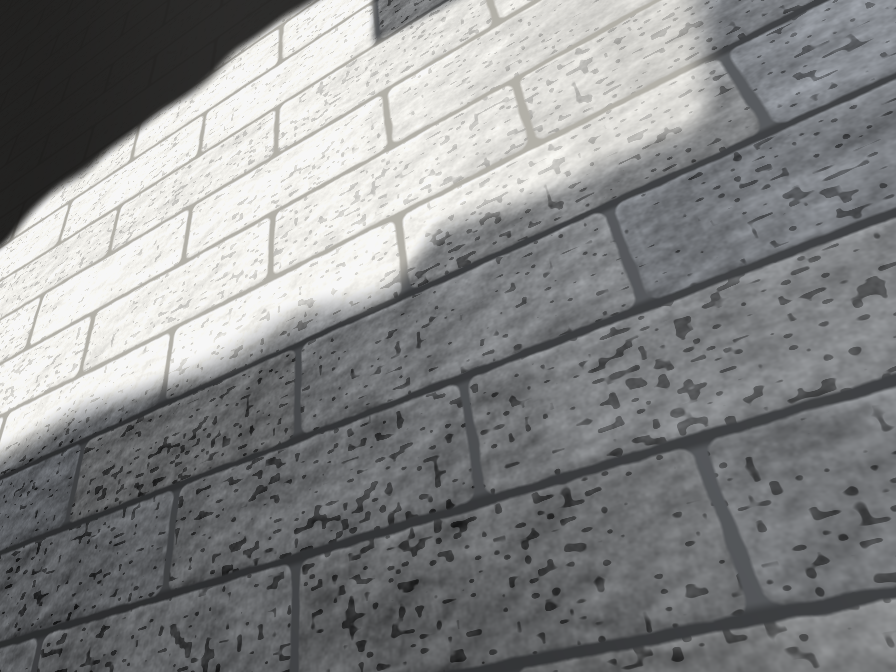
Reproduce this texture procedurally as a WebGL 1 fragment shader.

```glsl
precision highp float;
// A wall of split travertine bricks seen obliquely, in half-bond courses.
// A perspective mapping gives brick coordinates; rounded boxes cut the joints,
// noise carves the stone, and soft half-planes shape a patch of sunlight.

uniform vec2 u_resolution;

const float BRICK_ASPECT = 3.2;
const vec2 COURSE_VANISH = vec2(-1.625, -0.441);
const vec2 UPRIGHT_VANISH = vec2(0.46, 1.868);

float hash(vec2 p) {
  vec3 q = fract(vec3(p.xyx) * 0.1031);
  q += dot(q, q.yzx + 33.33);
  return fract((q.x + q.y) * q.z);
}

float noise(vec2 p) {
  vec2 cell = floor(p);
  vec2 f = fract(p);
  f = f * f * (3.0 - 2.0 * f);
  float low = mix(hash(cell), hash(cell + vec2(1.0, 0.0)), f.x);
  float high = mix(hash(cell + vec2(0.0, 1.0)), hash(cell + 1.0), f.x);
  return mix(low, high, f.y);
}

float fbm(vec2 p) {
  float sum = 0.0;
  float amplitude = 0.5;
  for (int i = 0; i < 5; i++) {
    sum += amplitude * noise(p);
    p = mat2(1.6, 1.2, -1.2, 1.6) * p + 7.3;
    amplitude *= 0.52;
  }
  return sum;
}

// Canvas position to (brick lengths, courses) on the receding wall.
vec2 wallCoords(vec2 p) {
  vec2 ray = p - COURSE_VANISH;
  float height = COURSE_VANISH.y - ray.y * COURSE_VANISH.x / ray.x;
  float course = 8.6 * (height - 0.04) / (1.3576 - height);
  float tilt = (p.x - UPRIGHT_VANISH.x) / (UPRIGHT_VANISH.y - p.y);
  return vec2(1.0 / (0.341 * (tilt + 0.903)), course);
}

float roundedBox(vec2 p, vec2 halfSize, float radius) {
  vec2 d = abs(p) - halfSize + radius;
  return length(max(d, 0.0)) + min(max(d.x, d.y), 0.0) - radius;
}

// Positive edge width gives a soft step centred on zero.
float softStep(float d, float width) {
  return smoothstep(-width, width, d);
}

// Sunlight coverage: a slanted patch with a stepped lower edge.
float sunlight(vec2 p) {
  float wobble = 0.025 * (noise(p * 9.0) - 0.5);
  float shift = 0.04 * smoothstep(0.58, 0.66, p.x);
  float lower = softStep(p.y - 0.325 - 0.433 * p.x - shift + wobble, 0.03);
  float right = softStep(1.045 - p.x + wobble, 0.035);
  float cornerShade = softStep(p.y - 0.935 - 0.52 * (p.x - 0.555), 0.012)
                    * softStep(p.x - 0.555, 0.008);
  return lower * right * (1.0 - cornerShade);
}

// Coverage of the dark overhang's shadow in the upper left.
float overhang(vec2 p) {
  float edge = 0.635 + 0.95 * p.x - 0.41 * p.x * p.x;
  return softStep(p.y - edge + 0.03 * (noise(p * 14.0) - 0.5), 0.012);
}

void main() {
  vec2 p = gl_FragCoord.xy / u_resolution.y;
  vec2 wall = wallCoords(p);
  vec2 stepUp = wallCoords(p + vec2(0.0, 1.0 / u_resolution.y)) - wall;
  float pixel = length(stepUp * vec2(BRICK_ASPECT, 1.0));

  // Running bond, with a small slip above the second course.
  float row = floor(wall.y);
  float along = wall.x - 0.76 + 0.47 * mod(row, 2.0) - 0.13 * step(1.5, row);
  vec2 id = vec2(floor(along), row);
  vec2 local = vec2((fract(along) - 0.5) * BRICK_ASPECT, fract(wall.y) - 0.5);
  vec2 grain = local + 19.0 * vec2(hash(id + 40.0), hash(id + 71.0)) + 30.0;

  // Brick outline with chipped edges.
  float chip = 0.035 * (fbm(grain * 5.0) - 0.5);
  float d = roundedBox(local, vec2(0.5 * BRICK_ASPECT - 0.043, 0.467), 0.09) + chip;
  float brick = 1.0 - softStep(d, 0.008 + 0.7 * pixel);

  // Split-face relief, streaks and pits.
  vec2 ridge = grain * vec2(2.6, 4.2);
  float relief = fbm(ridge) - fbm(ridge + vec2(0.1, 0.22));
  float mottling = fbm(grain * 1.7 + 5.0) - 0.5;
  float grit = noise(grain * 38.0) - 0.5;
  float density = 0.12 * hash(id + 12.0) + 0.22 * noise(grain * 2.3);
  float pits = smoothstep(0.93, 1.03, noise(grain * vec2(14.0, 23.0)) + density);
  float rim = smoothstep(-0.07, 0.0, d) * local.y * 2.0;
  float detail = 0.40 * relief + 0.13 * mottling + 0.05 * grit - 0.19 * pits;

  // Cool ambient shade and warm sun on the stone and mortar.
  float sun = sunlight(p);
  float ambient = mix(0.35, 0.51, smoothstep(0.05, 1.1, 0.7 * p.x + 0.4 * p.y));
  float tone = 0.05 * (hash(id) - 0.5);
  vec3 shadeTint = mix(vec3(0.97, 1.0, 1.045), vec3(1.0, 0.99, 0.96), 0.5 * hash(id + 8.0));
  vec3 shaded = shadeTint * (ambient + tone + detail + 0.06 * rim);
  float glare = mix(0.97, 0.85, smoothstep(0.45, 1.0, p.x));
  vec3 sunlit = vec3(1.0, 0.995, 0.975) * (glare + tone + 0.75 * detail + 0.05 * rim);
  vec3 stone = mix(shaded, min(sunlit, vec3(0.97)), sun);
  float deep = smoothstep(0.42, 0.48, abs(local.y));
  vec3 mortarShade = vec3(0.97, 1.0, 1.04) * ambient * mix(0.70, 0.50, deep);
  vec3 mortar = mix(mortarShade, vec3(0.70, 0.69, 0.66), sun);
  vec3 color = mix(mortar, stone, brick);

  // Overhang shadow, leaving a faint trace of the bricks beneath it.
  vec3 gloom = vec3(0.085, 0.083, 0.08) + 0.05 * color + 0.04 * smoothstep(0.0, 0.4, p.x);
  gl_FragColor = vec4(mix(color, gloom, overhang(p)), 1.0);
}
```
